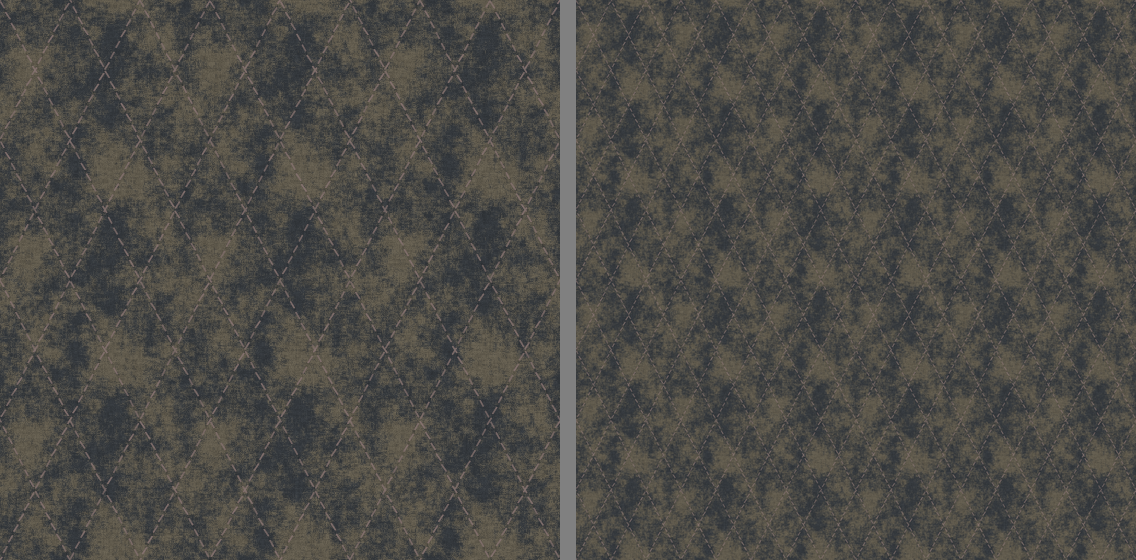
Left, the tile; right, the same tile 2 across and 2 down.
Reproduce this pattern procedurally as a Shadertoy shader.

```glsl
// Mottled olive and navy woven cloth quilted with a diamond lattice of dusty pink running stitches.

float hash(vec2 p) {
    vec3 q = fract(vec3(p.xyx) * 0.1031);
    q += dot(q, q.yzx + 33.33);
    return fract((q.x + q.y) * q.z);
}

// Value noise that wraps after a whole number of cells; each period has its own seed.
float noise(vec2 p, vec2 period) {
    vec2 cell = floor(p), f = fract(p);
    f = f * f * (3.0 - 2.0 * f);
    vec2 seed = period.yx * 3.7 + 11.0;
    vec2 lo = mod(cell, period) + seed, hi = mod(cell + 1.0, period) + seed;
    return mix(mix(hash(lo), hash(vec2(hi.x, lo.y)), f.x),
               mix(hash(vec2(lo.x, hi.y)), hash(hi), f.x), f.y);
}

float fbm(vec2 p, float period) {
    float sum = 0.0, total = 0.0, weight = 1.0;
    for (int i = 0; i < 6; i++) {
        sum += weight * noise(p * period, vec2(period));
        total += weight;
        weight *= 0.8;
        period *= 2.0;
    }
    return sum / total;
}

// Cloth: the stain repeats three times each way; threads span the canvas.
vec3 cloth(vec2 uv) {
    float weft = noise(uv * vec2(96.0, 384.0), vec2(96.0, 384.0)) - 0.5;
    float warp = noise(uv * vec2(384.0, 96.0), vec2(384.0, 96.0)) - 0.5;
    float grain = hash(floor(uv * 512.0)) - 0.5;
    float stain = fbm(uv * 3.0, 5.0) + 0.06 * (fbm(uv, 7.0) - 0.5);
    stain += 0.06 * weft + 0.05 * warp + 0.08 * grain;
    vec3 color = mix(vec3(0.205, 0.222, 0.24), vec3(0.378, 0.354, 0.3),
                     smoothstep(0.3, 0.66, stain));
    return color * (1.0 + 0.12 * weft + 0.1 * warp + 0.12 * grain);
}

// Stitches along one diagonal family: x = thread coverage, y = shadow.
vec2 stitches(vec2 uv, float side, float pixel) {
    vec2 slope = vec2(8.0, 4.0 * side);
    float line = dot(uv, slope);
    float id = mod(floor(line + 0.5), 4.0);
    float across = (fract(line + 0.5) - 0.5) / length(slope);

    // Thirteen dashes per diamond height, with a different phase on each line.
    float footY = uv.y - across * slope.y / length(slope);
    float dash = footY * 52.0 + hash(vec2(id, side + 5.0));
    float rnd = hash(vec2(mod(floor(dash), 52.0), id + 8.0 * side + 20.0));
    float along = (fract(dash) - 0.5) * 0.0215;

    // Each dash is a capsule, slightly askew.
    across += along * side * (0.02 + 0.12 * rnd);
    float halfLength = 0.0052 + 0.0014 * rnd;
    float d = length(vec2(max(abs(along) - halfLength, 0.0), across)) - 0.0015;
    float thread = 1.0 - smoothstep(-0.6 * pixel, 0.6 * pixel, d);
    float shadow = 1.0 - smoothstep(0.0, 0.003, abs(across));
    return vec2(thread * (0.85 + 0.15 * rnd), shadow);
}

void mainImage(out vec4 fragColor, in vec2 fragCoord) {
    vec2 uv = fragCoord / iResolution.xy;
    float pixel = 1.0 / min(iResolution.x, iResolution.y);

    vec2 rising = stitches(uv, -1.0, pixel);
    vec2 falling = stitches(uv, 1.0, pixel);
    vec3 color = cloth(uv) * (1.0 - 0.1 * max(rising.y, falling.y));

    // Worn thread lets some of the cloth show through.
    float wear = 0.75 + 0.25 * noise(uv * 128.0, vec2(128.0));
    color = mix(color, vec3(0.525, 0.45, 0.44), wear * max(rising.x, falling.x));
    fragColor = vec4(color, 1.0);
}
```
